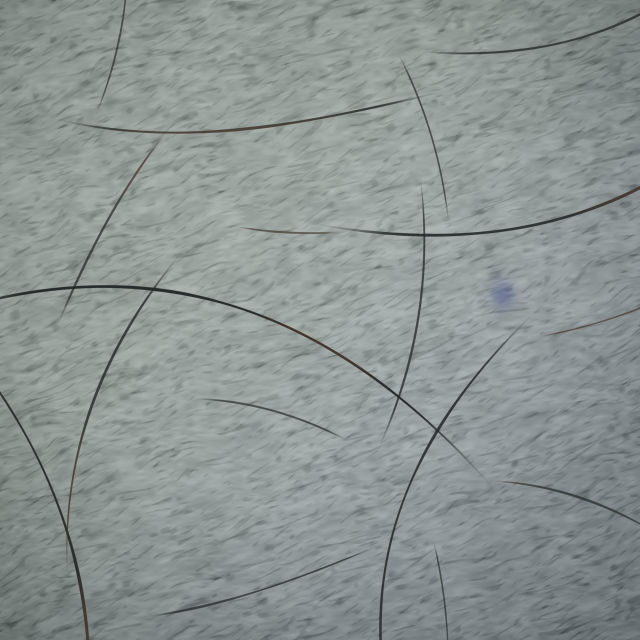
Reproduce this texture procedurally as a Shadertoy shader.

```glsl
// Grey felted paper with short slanted fibres and long dark curved hairs.

float hash(vec2 p) {
    return fract(sin(dot(p, vec2(127.1, 311.7))) * 43758.5453);
}

float noise(vec2 p) {
    vec2 cell = floor(p), f = fract(p);
    f = f * f * (3.0 - 2.0 * f);
    return mix(mix(hash(cell), hash(cell + vec2(1, 0)), f.x),
               mix(hash(cell + vec2(0, 1)), hash(cell + vec2(1, 1)), f.x), f.y);
}

vec2 rotate(vec2 p, float angle) {
    float c = cos(angle), s = sin(angle);
    return vec2(c * p.x + s * p.y, c * p.y - s * p.x);
}

// Streaky noise, long along the given angle and thin across it
float streaks(vec2 p, float angle, vec2 frequency) {
    return noise(rotate(p, angle) * frequency + 40.0);
}

// Brightness of the matted surface, about zero on average
float feltTone(vec2 p) {
    vec2 bent = p + 0.012 * vec2(noise(p * 17.0), noise(p * 17.0 + 9.0));
    float soft = streaks(bent, 0.3, vec2(38.0, 105.0)) - 0.5;
    float fine = streaks(bent, 0.15, vec2(85.0, 230.0)) - 0.5;
    float blotch = noise(p * 9.0) - 0.5;
    float tone = 0.075 * soft + 0.065 * fine + 0.025 * blotch;

    // Sparse dark fibres in three slightly different directions
    for (int i = 0; i < 3; i++) {
        float k = float(i);
        float n = streaks(bent + 3.7 * k, 0.22 + 0.2 * k, vec2(36.0 + 9.0 * k, 190.0));
        tone -= 0.085 * smoothstep(0.7, 0.98, n);
    }
    return tone + 0.015;
}

// Coverage of one tapering, curved hair
float hair(vec2 p, float id, float blur) {
    vec2 center = fract(vec2(0.37, 0.52) + id * vec2(0.7549, 0.5698));
    float r = hash(vec2(id, 3.0)), s = hash(vec2(id, 8.0));
    float steep = mod(id, 2.0);
    float angle = mix(0.9 * r - 0.35, 1.0 + 1.0 * r, steep);
    float halfLength = 0.48 * exp2(-0.16 * id);
    float bend = (0.35 + 0.6 * s) * (r > 0.3 ? 1.0 : -1.0);

    vec2 q = rotate(p - center, angle);
    float x = clamp(q.x, -halfLength, halfLength);
    float curve = bend * x * x + (s - 0.5) * x * x * x;
    float slope = 2.0 * bend * x + 3.0 * (s - 0.5) * x * x;
    float d = length(vec2(q.x - x, (q.y - curve) / sqrt(1.0 + slope * slope)));

    // Uneven pressure along the hair, thinning to the tips
    float u = abs(x) / halfLength;
    float pressure = 0.65 + 0.5 * noise(vec2(x * 9.0, id * 5.0));
    float width = mix(0.0013, 0.0025, exp2(-0.13 * id)) * pressure * sqrt(1.0 - 0.8 * u * u);
    float strength = mix(0.6, 0.98, exp2(-0.15 * id)) * (1.0 - smoothstep(0.65, 1.0, u));
    return strength * (1.0 - smoothstep(width - blur, width + blur, d));
}

void mainImage(out vec4 fragColor, in vec2 fragCoord) {
    vec2 uv = fragCoord / iResolution.xy;
    vec2 p = (fragCoord - 0.5 * iResolution.xy) / iResolution.y + 0.5;
    float blur = max(0.0011, 0.7 / iResolution.y);

    // Light pools near the middle and falls off to cooler corners
    vec2 away = uv - vec2(0.48, 0.56);
    float light = 0.63 - 0.27 * dot(away, away);
    light -= 0.05 * smoothstep(0.35, 0.85, length(uv - vec2(0.4, 0.65)));
    float tone = light + feltTone(p);
    float cool = smoothstep(0.63, 0.45, 1.08 - light) * 0.0
               + smoothstep(0.2, 1.1, uv.x + 0.5 - uv.y);
    vec3 color = tone + mix(vec3(-0.012, 0.021, 0.005), vec3(-0.018, 0.012, 0.024), cool);

    // Faint blue ink stain
    vec2 stain = (p - vec2(0.785, 0.54)) / vec2(0.018, 0.022);
    color = mix(color, vec3(0.32, 0.36, 0.62), 0.45 * exp(-dot(stain, stain)));

    // Long hairs, a few of them rusty in places
    for (int i = 0; i < 17; i++) {
        float id = float(i);
        float rust = smoothstep(0.65, 0.9, noise(p * 4.0 + id * 7.0));
        vec3 ink = mix(vec3(0.14, 0.165, 0.16), vec3(0.31, 0.22, 0.17), 0.7 * rust);
        color = mix(color, ink, hair(p, id, blur));
    }

    fragColor = vec4(clamp(color, 0.0, 1.0), 1.0);
}
```
